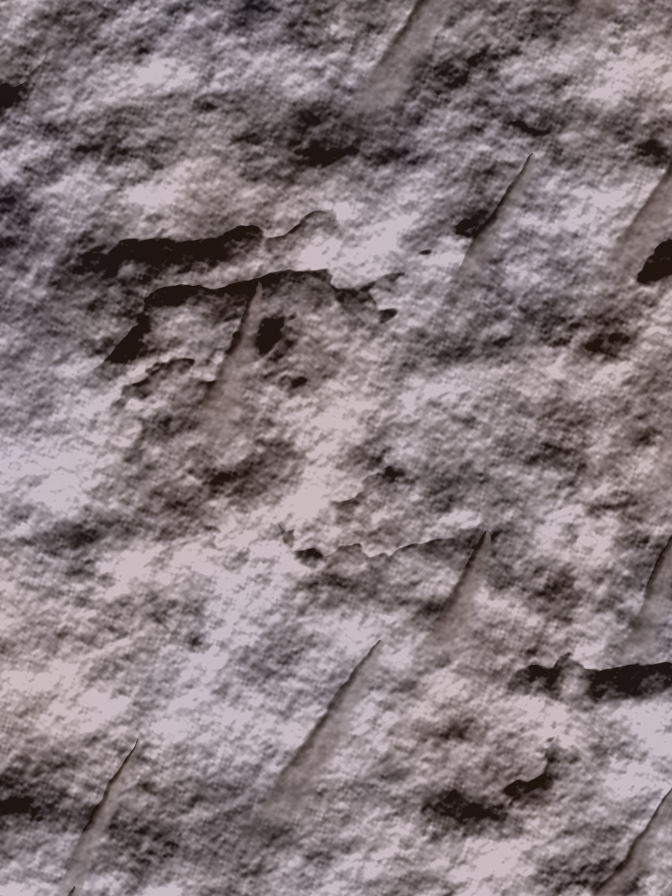
Give the GLSL for this texture, as a Shadertoy shader.

```glsl
// Crumbly grey-brown earth bank with shadowed ledges and slanting spade gouges.
#define LIGHT_DIR vec2(-0.28, 0.96)
#define GOUGE_DIR vec2(0.5, 0.866)
#define GOUGE_CELL vec2(0.17, 0.36)
#define GOUGE_SHARE 0.72
#define CRUMB_SCALE 15.0
#define CRUMB_RELIEF 7.5
#define LUMP_RELIEF 5.0
#define TERRACES 6.0
#define SHADOW_REACH 0.038
#define BASE_TONE 0.69
#define DARK_EARTH vec3(0.165, 0.122, 0.115)
#define PALE_EARTH vec3(0.735, 0.682, 0.703)

float hash(vec2 p) {
    vec3 q = fract(vec3(p.xyx) * 0.1031);
    q += dot(q, q.yzx + 33.33);
    return fract((q.x + q.y) * q.z);
}

float noise(vec2 p) {
    vec2 i = floor(p), f = fract(p);
    f = f * f * (3.0 - 2.0 * f);
    return mix(mix(hash(i), hash(i + vec2(1, 0)), f.x),
               mix(hash(i + vec2(0, 1)), hash(i + vec2(1, 1)), f.x), f.y);
}

// Rotated octaves, centred on zero
float fbm(vec2 p, int octaves) {
    float sum = 0.0, amp = 0.5;
    for (int i = 0; i < octaves; i++) {
        sum += amp * (noise(p) - 0.5);
        p = mat2(1.64, 1.26, -1.26, 1.64) * p + 17.3;
        amp *= 0.5;
    }
    return sum;
}

float crumbs(vec2 p) { return fbm(p * CRUMB_SCALE + 3.7, 5); }
float lumps(vec2 p) { return fbm(p * 5.0 + 41.0, 3); }

// Stepped height whose ragged steps form the ledges
float terraces(vec2 p) {
    float s = (fbm(vec2(p.x * 3.6 - p.y, p.y * 5.2 - p.x) + 8.0, 6) + 0.5) * TERRACES;
    return floor(s) + smoothstep(0.0, 0.1, fract(s));
}

// Shadow cast downward by the ledges above a point
float ledgeShadow(vec2 p) {
    float here = terraces(p), shade = 0.0;
    for (int i = 1; i <= 8; i++) {
        float reach = SHADOW_REACH * float(i) / 8.0;
        shade += max(terraces(p + LIGHT_DIR * reach) - here, 0.0) / 8.0;
    }
    return min(shade, 1.0);
}

// Tapered blade marks: x = smooth face, y = dark crease, z = position across
vec3 gouges(vec2 p) {
    vec2 q = vec2(dot(p, vec2(GOUGE_DIR.y, -GOUGE_DIR.x)), dot(p, GOUGE_DIR));
    q.x += 0.012 * sin(q.y * 9.0) + 0.012 * fbm(p * 30.0, 3);
    vec2 cell = floor(q / GOUGE_CELL);
    vec3 mark = vec3(0.0);
    for (int j = -1; j <= 1; j++)
    for (int i = -1; i <= 1; i++) {
        vec2 id = cell + vec2(i, j);
        if (hash(id + 5.1) > GOUGE_SHARE) continue;
        vec2 start = (id + 0.7 * vec2(hash(id + 21.0), hash(id + 47.0))) * GOUGE_CELL;
        float len = mix(0.14, 0.34, hash(id + 63.0));
        float width = mix(0.025, 0.055, hash(id + 85.0));
        float t = (q.y - start.y) / len;
        if (t < 0.0 || t > 1.0) continue;
        float across = (q.x - start.x) / (width * sqrt(1.0 - t) + 0.002);
        float ends = smoothstep(0.0, 0.35, t);
        float face = ends * smoothstep(-0.05, 0.08, across)
                   * (1.0 - smoothstep(0.65, 1.15, across));
        float crease = ends * smoothstep(-0.14, 0.0, across)
                     * (1.0 - smoothstep(0.02, 0.38, across)) * smoothstep(0.1, 0.7, t);
        if (face > mark.x) mark.xz = vec2(face, across);
        mark.y = max(mark.y, crease);
    }
    return mark;
}

void mainImage(out vec4 fragColor, in vec2 fragCoord) {
    vec2 p = fragCoord / iResolution.y;
    vec3 gouge = gouges(p);
    float rough = 1.0 - 0.7 * gouge.x;

    // Relief lit from above
    float crumb = crumbs(p);
    float fineLight = crumb - crumbs(p + LIGHT_DIR * 0.004);
    float broadLight = lumps(p) - lumps(p + LIGHT_DIR * 0.02);
    float patches = fbm(p * 3.0 + 70.0, 3);
    float tone = BASE_TONE + 0.05 - 0.1 * p.y + 0.6 * patches;
    tone += rough * (CRUMB_RELIEF * fineLight + LUMP_RELIEF * broadLight);

    // Smooth blade faces, then crevices, ledges and creases
    tone = mix(tone, 0.46 + 0.2 * gouge.z + 3.0 * fineLight + 0.3 * patches, 0.75 * gouge.x);
    tone -= 0.4 * rough * (1.0 - smoothstep(-0.26, -0.08, crumb));
    float ledgeMask = smoothstep(0.35, 0.62, noise(p * 4.5 + 12.0));
    tone -= 0.85 * rough * ledgeMask * ledgeShadow(p);
    tone -= 0.42 * gouge.y;

    // Loose sandy grains
    tone += 0.16 * (noise(p * 210.0) - 0.5);
    tone = clamp(tone, -0.08, 1.1);

    // Warm and cool soil tints
    vec3 soil = mix(DARK_EARTH, PALE_EARTH, tone);
    soil += vec3(0.012, 0.0, -0.014) * (fbm(p * 4.0 + 90.0, 3) * 5.0 + gouge.x * 0.6);
    fragColor = vec4(soil, 1.0);
}
```
